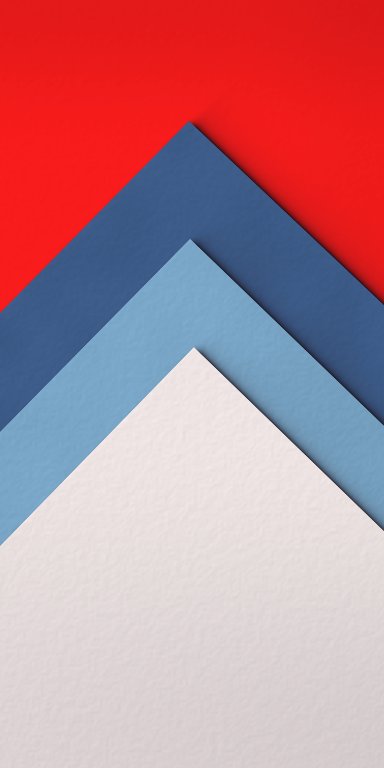
Write a Shadertoy shader that draws this background.

```glsl
// Three stacked paper sheets with pointed tops, lit from the left on a red ground.

const vec3 RED = vec3(0.975, 0.108, 0.108);
const vec3 NAVY = vec3(0.235, 0.355, 0.53);
const vec3 SKY = vec3(0.475, 0.65, 0.78);
const vec3 CREAM = vec3(0.93, 0.893, 0.89);
const vec3 SHADE = vec3(0.08, 0.04, 0.07);

float hash(vec2 cell) {
    vec3 q = fract(cell.xyx * vec3(0.1031, 0.1030, 0.0973));
    q += dot(q, q.yzx + 33.33);
    return fract((q.x + q.y) * q.z);
}

float noise(vec2 p) {
    vec2 cell = floor(p), f = fract(p);
    f = f * f * (3.0 - 2.0 * f);
    float low = mix(hash(cell), hash(cell + vec2(1, 0)), f.x);
    float high = mix(hash(cell + vec2(0, 1)), hash(cell + vec2(1, 1)), f.x);
    return mix(low, high, f.y);
}

// Embossed grain: height difference towards the light.
float paperGrain(vec2 p, float frequency) {
    vec2 q = p * frequency;
    return noise(q) - noise(q + vec2(0.45, -0.45));
}

// Signed distances to the left and right edges, negative inside.
vec2 edgeDistances(vec2 p, vec2 apex, vec2 slopes) {
    vec2 r = p - apex;
    return (r.y + vec2(-slopes.x, slopes.y) * r.x) / sqrt(1.0 + slopes * slopes);
}

// Lays one sheet and its shadow over the colour below.
vec3 laySheet(vec3 below, vec3 paper, vec2 p, vec2 apex, vec2 slopes, float softShadow, float pixel) {
    vec2 edges = edgeDistances(p, apex, slopes);
    float gap = max(edges.y, 0.0);
    float shadow = 0.72 * exp(-gap / 0.009) + softShadow * exp(-gap / 0.045);
    shadow *= smoothstep(0.006, -0.03, edges.x);
    vec3 color = mix(below, SHADE, min(shadow, 0.95));

    float inside = max(edges.x, edges.y);
    float rim = exp(min(edges.x, 0.0) / 0.005);
    paper *= 1.0 + 0.03 * rim;
    return mix(color, paper, smoothstep(0.5, -0.5, inside / pixel));
}

void mainImage(out vec4 fragColor, in vec2 fragCoord) {
    // Width spans 0 to 1, height 0 to 2.
    vec2 p = fragCoord / iResolution.xy * vec2(1.0, 2.0);
    float pixel = 2.0 / iResolution.y;

    float grain = 0.035 * paperGrain(p, 130.0) + 0.025 * paperGrain(p, 65.0);
    float mottle = 0.03 * (noise(p * 9.0) - 0.5);

    // Red ground, dimmer towards the top.
    vec3 color = RED * (1.0 - 0.085 * smoothstep(1.6, 2.0, p.y));
    color *= 1.0 - 0.04 * smoothstep(0.6, 1.0, p.x);
    color *= 1.0 + 0.4 * grain;

    // Sheets from back to front.
    vec3 navy = NAVY * (1.0 + grain + 2.0 * mottle);
    color = laySheet(color, navy, p, vec2(0.492, 1.685), vec2(1.016, 0.944), 0.22, pixel);

    vec3 sky = SKY * (1.0 + grain + mottle);
    sky *= 1.0 - 0.03 * smoothstep(0.5, 1.0, p.x);
    color = laySheet(color, sky, p, vec2(0.495, 1.378), vec2(1.016, 0.964), 0.12, pixel);

    // Front sheet cools and darkens towards the lower right.
    float falloff = smoothstep(0.9, 0.0, p.y);
    vec3 cream = CREAM * (1.0 + 0.8 * grain);
    cream *= 1.0 - falloff * vec3(0.075, 0.08, 0.07);
    cream *= 1.0 - 0.035 * falloff * p.x;
    color = laySheet(color, cream, p, vec2(0.505, 1.096), vec2(1.026, 0.968), 0.1, pixel);

    fragColor = vec4(clamp(color, 0.0, 1.0), 1.0);
}
```
